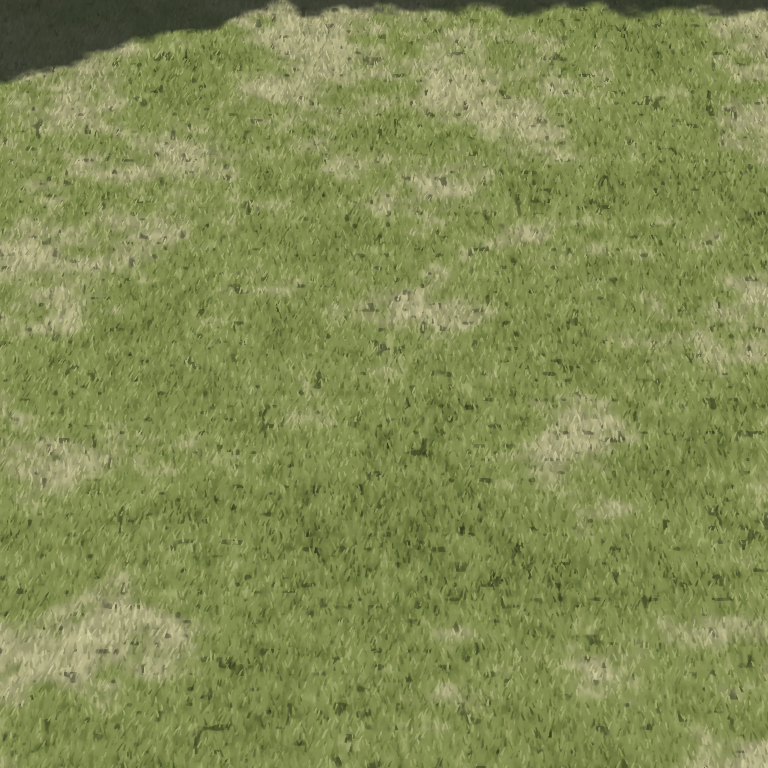
This texture is drawn by a WebGL 1 fragment shader. Its source:

```glsl
precision highp float;
uniform vec2 u_resolution;

// Grass colours, from shaded roots to sunlit tips
const vec3 ROOT = vec3(0.30, 0.35, 0.16);
const vec3 DEEP = vec3(0.43, 0.485, 0.235);
const vec3 GREEN = vec3(0.51, 0.56, 0.30);
const vec3 LIGHT = vec3(0.63, 0.66, 0.42);
const vec3 TIP = vec3(0.73, 0.74, 0.59);
const vec3 GREYISH = vec3(0.53, 0.55, 0.41);
const vec3 STRAW = vec3(0.69, 0.66, 0.53);
const vec3 SHADOW = vec3(0.21, 0.235, 0.195);

// Blade shape, in canvas units
const vec2 CELL = vec2(0.0105, 0.0180);
const float BLADE_LENGTH = 0.0175;
const float BLADE_WIDTH = 0.0034;
const float BLADE_LEAN = 0.0085;
const float BLADE_OPACITY = 0.85;
const float BLADE_CONTRAST = 0.72;
const int LAYERS = 4;

// Patches and the shaded bank
const vec2 PATCH_SCALE = vec2(5.0, 11.0);
const float SHADE_LEFT = 0.893;
const float SHADE_SLOPE = 0.26;
const float SHADE_TOP = 0.988;

float hash(vec2 p) {
  vec3 q = fract(vec3(p.xyx) * vec3(0.1031, 0.1030, 0.0973));
  q += dot(q, q.yzx + 33.33);
  return fract((q.x + q.y) * q.z);
}

float noise(vec2 p) {
  vec2 i = floor(p);
  vec2 f = fract(p);
  f = f * f * (3.0 - 2.0 * f);
  return mix(mix(hash(i), hash(i + vec2(1.0, 0.0)), f.x),
             mix(hash(i + vec2(0.0, 1.0)), hash(i + 1.0), f.x), f.y);
}

float fbm(vec2 p) {
  float sum = 0.0;
  float amp = 0.533;
  for (int i = 0; i < 4; i++) {
    sum += amp * noise(p);
    p = p * 2.03 + 17.3;
    amp *= 0.5;
  }
  return sum;
}

// Paints one layer of blades over x: tone, y: greyness
vec2 paintBlades(vec2 under, vec2 p, float seed) {
  vec2 grid = p / CELL + seed * vec2(7.37, 3.61) + 40.0;
  vec2 cell = floor(grid);
  for (int j = 0; j < 2; j++) {
    for (int i = -1; i <= 1; i++) {
      vec2 id = cell + vec2(float(i), -float(j));
      vec2 key = id + seed * 57.0;
      vec2 root = id + vec2(hash(key), hash(key + 11.7));
      vec2 d = (grid - root) * CELL;
      float size = mix(0.5, 1.0, hash(key + 23.1));
      float along = d.y / (BLADE_LENGTH * size);
      float v = clamp(along, 0.0, 1.0);
      float lean = (hash(key + 31.9) * 2.0 - 0.85) * BLADE_LEAN * size;
      float side = abs(d.x - lean * v * (0.5 + 0.5 * v));
      float width = BLADE_WIDTH * mix(0.7, 1.0, size) * (1.0 - 0.55 * v);
      float cover = 1.0 - smoothstep(width * 0.2, width, side);
      cover *= smoothstep(0.0, 0.25, along) * (1.0 - smoothstep(0.7, 1.0, along));
      float pick = hash(key + 47.3);
      float tone = 0.46 + (pick - 0.5) * BLADE_CONTRAST + 0.12 * (v - 0.5);
      under = mix(under, vec2(tone, hash(key + 59.1)), cover * BLADE_OPACITY);
    }
  }
  return under;
}

vec3 grassColor(float tone) {
  vec3 c = mix(ROOT, DEEP, smoothstep(0.0, 0.25, tone));
  c = mix(c, GREEN, smoothstep(0.22, 0.46, tone));
  c = mix(c, LIGHT, smoothstep(0.48, 0.78, tone));
  return mix(c, TIP, smoothstep(0.76, 1.05, tone));
}

void main() {
  vec2 p = gl_FragCoord.xy / u_resolution;

  // Blades shrink with distance up the slope
  vec2 ground = vec2((p.x - 0.5) * (1.0 + 0.35 * p.y) + 0.5, p.y + 0.25 * p.y * p.y);
  vec2 blades = vec2(0.25 + 0.4 * noise(ground * vec2(170.0, 75.0)), 0.5);
  for (int k = 0; k < LAYERS; k++) {
    blades = paintBlades(blades, ground, float(k) + 1.0);
  }

  // Lush and dry areas, drawn out sideways
  float patches = fbm(ground * PATCH_SCALE + 5.2);
  float tufts = fbm(ground * vec2(24.0, 38.0) + 71.0);
  float ends = smoothstep(0.62, 0.95, p.y) + 0.8 * (1.0 - smoothstep(0.05, 0.32, p.y));
  float dryness = patches * 0.7 + tufts * 0.3 + 0.05 * ends;
  float dry = smoothstep(0.53, 0.73, dryness);
  float tone = blades.x + (dryness - 0.5) * 0.55 + (tufts - 0.5) * 0.25;

  vec3 color = grassColor(tone);
  color = mix(color, GREYISH * (0.6 + 0.8 * tone), blades.y * mix(0.3, 0.7, dry));
  color = mix(color, STRAW * (0.66 + 0.62 * tone), dry * 0.6);

  // Small dark gaps between tufts
  float gaps = smoothstep(0.77, 0.9, noise(ground * vec2(75.0, 95.0) + 13.0));
  color *= 1.0 - 0.3 * gaps * (1.0 - smoothstep(0.35, 0.6, blades.x));

  // Ragged shade along the far bank
  float bank = min(SHADE_LEFT + SHADE_SLOPE * p.x, SHADE_TOP);
  bank += (fbm(p * vec2(22.0, 40.0)) - 0.5) * 0.035;
  float shade = smoothstep(-0.006, 0.008, p.y - bank);
  color = mix(color, mix(color * 0.45, SHADOW, 0.6), shade);

  gl_FragColor = vec4(color, 1.0);
}
```
